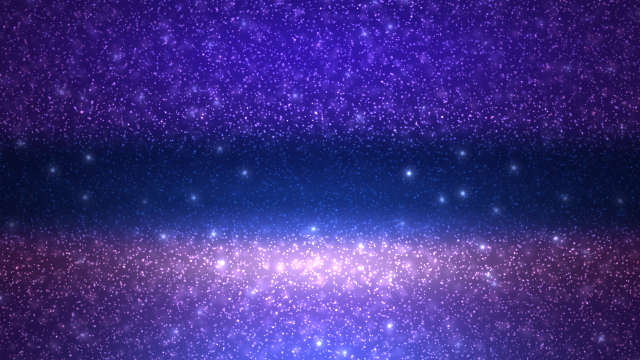
Give the GLSL for this background, as a WebGL 1 fragment shader.

```glsl
precision highp float;

uniform vec2 u_resolution;

#define ASPECT 1.778
#define BAND_TOP 0.61
#define BAND_BOTTOM 0.365
#define GLOW_HEIGHT 0.26
#define SPECK_RADIUS 0.0027
#define SPECK_SCALE 62.0
#define SPECK_GAIN 0.85
#define BOKEH_RADIUS 0.014
#define BOKEH_GAIN 0.17
#define STAR_SCALE 9.0
#define STAR_RADIUS 0.0055
#define STAR_DENSITY 0.42

vec3 hash3(vec2 cell, float seed) {
  vec3 k = vec3(dot(cell, vec2(127.1, 311.7)),
                dot(cell, vec2(269.5, 183.3)),
                dot(cell, vec2(419.2, 371.9)));
  return fract(sin(k + seed * 17.3) * 43758.5);
}

float gauss(float x, float width) {
  float t = x / width;
  return exp(-t * t);
}

mat2 rotation(float angle) {
  float c = cos(angle), s = sin(angle);
  return mat2(c, -s, s, c);
}

// Scattered soft discs: x is total light, y is the part given a warm tint
vec2 scatter(vec2 uv, float scale, float radius, float density, float seed) {
  vec2 g = rotation(seed * 0.73) * uv * scale + seed * 5.7;
  vec2 cell = floor(g), light = vec2(0.0);
  for (int j = -1; j <= 1; j++) {
    for (int i = -1; i <= 1; i++) {
      vec2 c = cell + vec2(float(i), float(j));
      vec3 h = hash3(c, seed);
      float d = length(g - c - h.xy) / scale;
      float size = radius * mix(0.65, 1.2, fract(h.z * 37.0));
      float power = step(h.z, density) * mix(0.25, 1.0, fract(h.z * 91.0));
      float disc = power * gauss(d, size);
      light += disc * vec2(1.0, fract(h.x * 53.0));
    }
  }
  return light;
}

// Large stars with a bright core and a wide halo
float glowingStars(vec2 uv) {
  vec2 g = rotation(0.4) * uv * STAR_SCALE;
  vec2 cell = floor(g);
  float light = 0.0;
  for (int j = -1; j <= 1; j++) {
    for (int i = -1; i <= 1; i++) {
      vec2 c = cell + vec2(float(i), float(j));
      vec3 h = hash3(c, 8.0);
      float d = length(g - c - h.xy) / STAR_SCALE;
      float power = step(h.z, STAR_DENSITY) * mix(0.25, 1.0, fract(h.z * 23.0));
      light += power * (gauss(d, STAR_RADIUS) + 0.32 * gauss(d, STAR_RADIUS * 3.2));
    }
  }
  return light;
}

// Vertical colour run along the middle of the canvas
vec3 centreColour(float y) {
  vec3 c = mix(vec3(0.36, 0.38, 0.96), vec3(0.45, 0.34, 0.86), smoothstep(0.0, 0.16, y));
  c = mix(c, vec3(0.54, 0.42, 0.86), smoothstep(0.14, 0.27, y));
  c = mix(c, vec3(0.24, 0.32, 0.80), smoothstep(0.29, 0.37, y));
  c = mix(c, vec3(0.08, 0.18, 0.50), smoothstep(0.35, 0.45, y));
  c = mix(c, vec3(0.05, 0.10, 0.36), smoothstep(0.45, 0.57, y));
  c = mix(c, vec3(0.18, 0.10, 0.58), smoothstep(0.57, 0.70, y));
  c = mix(c, vec3(0.20, 0.09, 0.68), smoothstep(0.68, 0.84, y));
  return mix(c, vec3(0.15, 0.07, 0.54), smoothstep(0.86, 1.0, y));
}

void main() {
  vec2 uv = (gl_FragCoord.xy - 0.5 * u_resolution) / u_resolution.y;
  float x = uv.x / ASPECT, y = uv.y + 0.5;

  // Masks for the dark band, the lower floor and the lit middle
  float upper = smoothstep(BAND_TOP - 0.06, BAND_TOP + 0.06, y);
  float lower = 1.0 - smoothstep(BAND_BOTTOM - 0.05, BAND_BOTTOM + 0.04, y);
  float band = 1.0 - max(upper, lower);
  float middle = gauss(x, mix(0.29, 0.37, smoothstep(0.2, 0.6, y)));
  float hotspot = gauss(x, 0.19) * gauss(y - GLOW_HEIGHT, 0.075);

  // Backdrop
  vec3 edge = mix(vec3(0.11, 0.04, 0.23), vec3(0.02, 0.03, 0.13), band);
  edge += vec3(0.05, 0.015, -0.03) * gauss(y - 0.27, 0.09);
  vec3 colour = mix(edge, centreColour(y), middle);
  colour += vec3(0.30, 0.25, 0.12) * hotspot;

  // Particle tints
  vec3 cool = mix(vec3(0.62, 0.48, 0.98), vec3(0.85, 0.70, 1.0), lower);
  cool = mix(cool, vec3(0.12, 0.40, 0.80), band);
  vec3 warm = mix(vec3(0.85, 0.36, 0.46), vec3(0.95, 0.66, 0.92), middle);
  warm = mix(warm, vec3(0.22, 0.48, 0.90), band);

  // Blurred discs behind the dust
  vec2 bokeh = scatter(uv, 20.0, BOKEH_RADIUS, 0.75, 2.0)
             + scatter(uv, 29.0, BOKEH_RADIUS * 0.65, 0.7, 3.0);
  float bokehLevel = BOKEH_GAIN * (1.0 - 0.75 * band) * (0.6 + 0.4 * middle + hotspot);
  colour += bokehLevel * (cool * (bokeh.x - bokeh.y) + warm * bokeh.y);

  // Fine dust, crowded at both rims of the band
  float rims = gauss(y - BAND_TOP - 0.05, 0.08) + gauss(y - GLOW_HEIGHT, 0.1);
  float radius = max(SPECK_RADIUS, 0.65 / u_resolution.y);
  vec2 dust = vec2(0.0);
  for (int i = 0; i < 3; i++) {
    float n = float(i);
    dust += scatter(uv, SPECK_SCALE + 13.0 * n, radius * (1.0 - 0.1 * n), 0.42, 4.0 + n);
  }
  float dustLevel = SPECK_GAIN * (0.5 + 0.3 * middle + 0.3 * rims) * (1.0 - 0.5 * band);
  colour += dustLevel * (cool * (dust.x - dust.y) + warm * dust.y);

  // Bright stars, strongest low and near the middle
  float starLevel = mix(1.0, 0.55, upper) * mix(0.4, 1.0, middle);
  colour += vec3(0.72, 0.80, 1.0) * glowingStars(uv) * starLevel;

  gl_FragColor = vec4(clamp(colour, 0.0, 1.0), 1.0);
}
```
